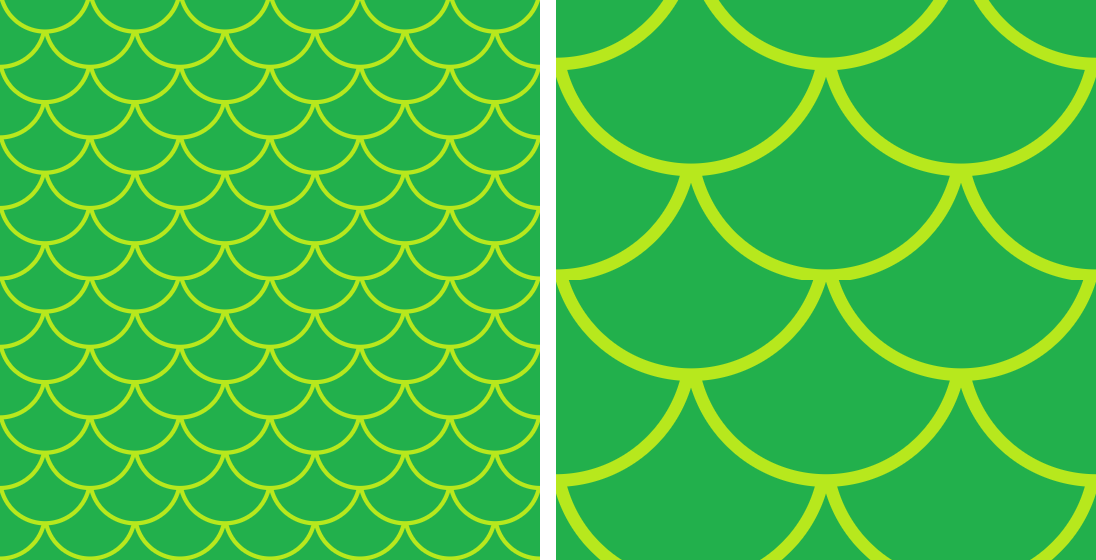
Left, the full canvas; right, a detail of the centre.
A Shadertoy shader for this pattern:

```glsl
// Overlapping round fish scales outlined in lime on a green ground.

// Lengths are in scale widths.
const float COLUMNS = 6.0;          // scales across the canvas
const float BANDS = 2.0;            // stacked bands of eight rows each
const float BAND_HEIGHT = 3.1135;
const float ROW_STEP = 0.3924;      // slightly shorter gap where bands join
const float FIRST_BOTTOM = 0.351;   // lowest point of the first row of a band
const float RADIUS = 0.5;
const float LINE_WIDTH = 0.047;
const vec3 GREEN = vec3(0.135, 0.692, 0.300);
const vec3 LIME = vec3(0.718, 0.910, 0.112);

// Signed distance to the nearest disc in a row; alternate rows shift by half.
float scaleRow(vec2 p, float row) {
    float x = fract(p.x + 0.5 * mod(row, 2.0)) - 0.5;
    float y = p.y - (FIRST_BOTTOM + row * ROW_STEP - RADIUS);
    return length(vec2(x, y)) - RADIUS;
}

// Antialiased coverage of the region where d is negative.
float coverage(float d, float pixel) {
    return clamp(0.5 - d / pixel, 0.0, 1.0);
}

void mainImage(out vec4 fragColor, in vec2 fragCoord) {
    vec2 uv = fragCoord / iResolution.xy;
    float pixel = COLUMNS / iResolution.x;

    // y runs downward inside each band
    vec2 p = vec2(uv.x * COLUMNS, fract((1.0 - uv.y) * BANDS) * BAND_HEIGHT);
    float topRow = floor((p.y - FIRST_BOTTOM) / ROW_STEP);

    // Paint from the lower rows up, so each row covers the one below it
    float line = 0.0;
    for (int i = 2; i >= 0; i--) {
        float d = scaleRow(p, topRow + float(i));
        float disc = coverage(d - 0.5 * LINE_WIDTH, pixel);
        float rim = 1.0 - coverage(d + 0.5 * LINE_WIDTH, pixel);
        line = mix(line, rim, disc);
    }

    fragColor = vec4(mix(GREEN, LIME, line), 1.0);
}
```
